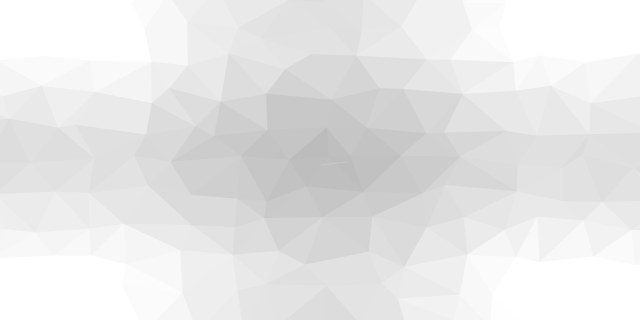
Write a WebGL 2 fragment shader that draws this background.

```glsl
#version 300 es
precision highp float;
// Low-poly backdrop: a jittered grid is split into flat grey triangles.
// Each facet takes the tone at its centroid from two crossing soft bands,
// darkest where they meet, and a small random shift in lightness.

uniform vec2 u_resolution;
out vec4 fragColor;

const vec2 CELL = vec2(0.144, 0.1025);       // grid spacing, canvas heights
const vec2 JITTER = vec2(0.70, 0.56);        // vertex scatter, in cells
const vec2 BAND_REACH = vec2(0.594, 0.325);  // half widths of the two bands
const vec2 BAND_DEPTH = vec2(0.130, 0.133);  // darkness added by each band
const float BAND_CURVE = 1.3;                // falloff exponent
const float FACET_VARIATION = 0.022;         // random lightness range
const vec2 GLINT_START = vec2(0.004, -0.016);
const vec2 GLINT_END = vec2(0.082, -0.006);
const float GLINT_WIDTH = 0.0012;
const float GLINT_STRENGTH = 0.045;

vec2 hash2(vec2 p) {
    vec3 q = fract(p.xyx * vec3(0.1031, 0.1030, 0.0973) + 0.37);
    q += dot(q, q.yzx + 33.33);
    return fract((q.xx + q.yz) * q.zy);
}

vec2 gridVertex(vec2 id) {
    return (id + JITTER * (hash2(id + 57.0) - 0.5)) * CELL;
}

// Crossed bands: dark along both centre lines, white in the corners.
float bandTone(vec2 p) {
    vec2 t = min(abs(p) / BAND_REACH, 1.0);
    return 1.0 - dot(BAND_DEPTH, 1.0 - pow(t, vec2(BAND_CURVE)));
}

// Signed distance to a line, positive on its left side.
float leftOf(vec2 p, vec2 a, vec2 b) {
    vec2 dir = normalize(b - a);
    return dot(p - a, vec2(-dir.y, dir.x));
}

float segmentDistance(vec2 p, vec2 a, vec2 b) {
    vec2 ab = b - a;
    return length(p - a - ab * clamp(dot(p - a, ab) / dot(ab, ab), 0.0, 1.0));
}

// Returns (tone * coverage, coverage) for one counterclockwise triangle.
vec2 facet(vec2 p, vec2 a, vec2 b, vec2 c, float seed, float pixel) {
    float inside = min(leftOf(p, a, b), min(leftOf(p, b, c), leftOf(p, c, a)));
    float coverage = clamp(inside / pixel + 0.5, 0.0, 1.0);
    vec2 centre = (a + b + c) / 3.0;
    float tone = bandTone(centre);
    // Variation fades out in the white corners.
    float fade = smoothstep(0.0, 0.06, 1.0 - tone);
    tone += FACET_VARIATION * fade * (seed - 0.5);
    return vec2(tone, 1.0) * coverage;
}

void main() {
    float pixel = 1.0 / u_resolution.y;
    vec2 p = (gl_FragCoord.xy - 0.5 * u_resolution) * pixel;
    vec2 home = floor(p / CELL);

    // A trace of the smooth tone fills any hairline gap.
    vec2 sum = vec2(bandTone(p), 1.0) * 0.001;
    for (int j = -1; j <= 1; j++) {
        for (int i = -1; i <= 1; i++) {
            vec2 id = home + vec2(i, j);
            vec2 a = gridVertex(id);
            vec2 b = gridVertex(id + vec2(1, 0));
            vec2 c = gridVertex(id + vec2(1, 1));
            vec2 d = gridVertex(id + vec2(0, 1));
            vec2 seeds = hash2(id + 131.0);
            // Split each quad along its shorter diagonal.
            if (distance(a, c) < distance(b, d)) {
                sum += facet(p, a, b, c, seeds.x, pixel);
                sum += facet(p, a, c, d, seeds.y, pixel);
            } else {
                sum += facet(p, a, b, d, seeds.x, pixel);
                sum += facet(p, b, c, d, seeds.y, pixel);
            }
        }
    }
    float tone = sum.x / sum.y;

    // Thin pale glint near the centre.
    float glint = segmentDistance(p, GLINT_START, GLINT_END) - GLINT_WIDTH;
    tone += GLINT_STRENGTH * clamp(0.5 - glint / pixel, 0.0, 1.0);

    fragColor = vec4(vec3(tone), 1.0);
}
```
